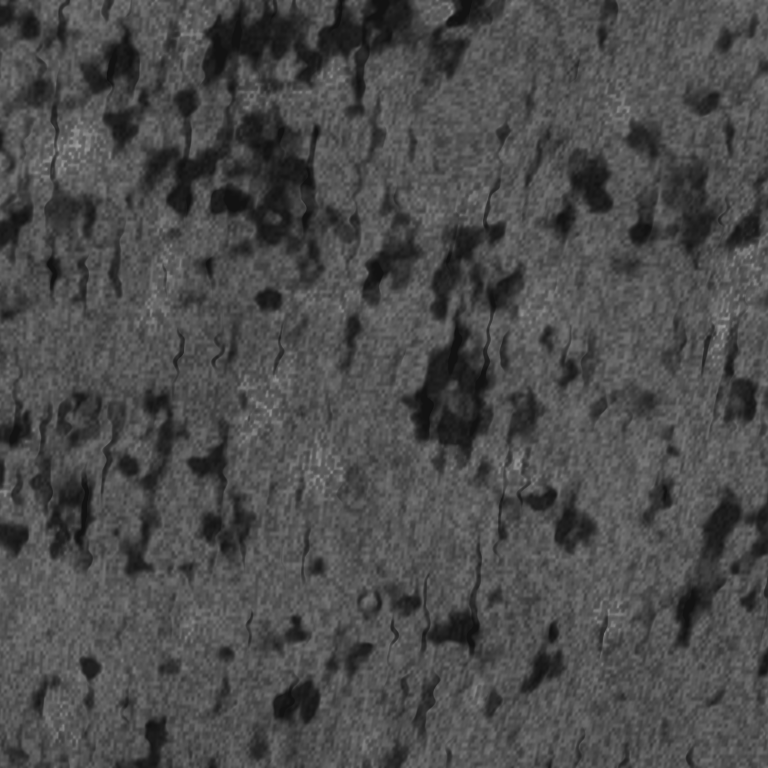
Reproduce this texture procedurally as a three.js fragment shader.

```glsl
varying vec2 vUv;

float hash(vec2 cell) {
  vec3 h = fract(vec3(cell.xyx) * vec3(0.1031, 0.1030, 0.0973));
  h += dot(h, h.yzx + 33.33);
  return fract((h.x + h.y) * h.z);
}

// Smooth value noise, 0 to 1
float noise(vec2 p) {
  vec2 cell = floor(p);
  vec2 f = fract(p);
  f = f * f * (3.0 - 2.0 * f);
  float low = mix(hash(cell), hash(cell + vec2(1.0, 0.0)), f.x);
  float high = mix(hash(cell + vec2(0.0, 1.0)), hash(cell + vec2(1.0, 1.0)), f.x);
  return mix(low, high, f.y);
}

float fbm(vec2 p) {
  float sum = 0.0;
  float amplitude = 0.55;
  for (int i = 0; i < 3; i++) {
    sum += amplitude * noise(p);
    p = mat2(0.8, 0.6, -0.6, 0.8) * p * 2.03 + 17.3;
    amplitude *= 0.5;
  }
  return sum;
}

void main() {
  // Grain leans to the right, more strongly on the right side
  vec2 p = vUv + 3.0;
  p.x -= vUv.y * (0.06 + 0.12 * vUv.x);
  p.x += 0.012 * (noise(p * vec2(9.0, 6.0)) - 0.5);
  vec2 ragged = p + 0.012 * (vec2(noise(p * 70.0), noise(p * 70.0 + 41.0)) - 0.5);

  // Broad mottling, fibres and fine speckle
  float patches = fbm(p * 5.0 + 8.0) - 0.48;
  float fibre = noise(p * vec2(125.0, 32.0) + 5.0) - 0.5;
  float speckle = noise(p * vec2(265.0, 200.0)) - 0.5;
  float grit = noise(p * vec2(150.0, 95.0) + 60.0) - 0.5;
  float shade = 0.342 + 0.09 * patches + 0.075 * fibre + 0.14 * speckle + 0.06 * grit;

  // Pale dusty flecks in the lighter patches
  float dust = smoothstep(0.6, 0.85, fbm(p * vec2(13.0, 10.0) + 30.0));
  shade += dust * (0.05 + 0.25 * max(speckle, 0.0));

  // Dark pits gathered in loose clusters
  float cluster = fbm(vUv * vec2(5.0, 6.5) + 71.0) - 0.48;
  float pitField = 0.62 * noise(ragged * vec2(36.0, 23.0) + 12.0)
                 + 0.38 * noise(ragged * vec2(78.0, 46.0) + 90.0) + 0.75 * cluster;
  float pits = smoothstep(0.56, 0.88, pitField);

  // Narrow cracks along the grain
  float crackField = noise(ragged * vec2(82.0, 11.0) + 24.0)
                   + 0.2 * (noise(p * vec2(90.0, 45.0) + 50.0) - 0.5) + 0.25 * cluster;
  float cracks = smoothstep(0.74, 0.96, crackField);

  float darkness = 1.0 - (1.0 - 0.68 * pits) * (1.0 - 0.5 * cracks);
  shade *= 1.0 - darkness;
  gl_FragColor = vec4(vec3(clamp(shade, 0.07, 0.75)), 1.0);
}
```
